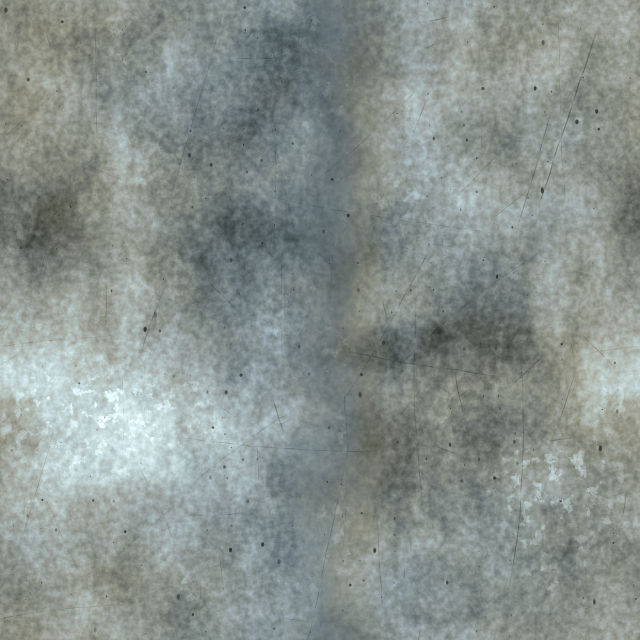
A Shadertoy shader for this texture:

```glsl
// Worn, scratched concrete plaster with cloudy stains, pits and flakes; tiles seamlessly.

const float PI = 3.14159265;
const vec3 RAMP[6] = vec3[6](
    vec3(0.35, 0.38, 0.36), vec3(0.44, 0.47, 0.46), vec3(0.53, 0.56, 0.53),
    vec3(0.60, 0.63, 0.62), vec3(0.67, 0.73, 0.73), vec3(0.80, 0.88, 0.89));
const vec3 LUMA = vec3(0.30, 0.59, 0.11);
const vec3 WARM_SHIFT = vec3(0.028, 0.002, -0.034);
const float BASE_LIGHT = 0.55;
const float CLOUD = 0.15;
const float FLAKE = 0.085;
const float STREAK = 0.07;
const float GRAIN = 0.11;
const float SCRATCH_DEPTH = 0.30;
const int SCRATCHES = 90;
const float PIT_GRID = 38.0;
const float PIT_SHARE = 0.24;

// Broad stains: centre x, centre y, radius, change of lightness
const int STAINS = 11;
const vec4 STAIN[STAINS] = vec4[STAINS](
    vec4(0.13, 0.37, 0.12, 0.27), vec4(0.29, 0.34, 0.15, 0.14),
    vec4(0.97, 0.43, 0.09, 0.14), vec4(0.70, 0.82, 0.14, 0.08),
    vec4(0.78, 0.66, 0.13, 0.06), vec4(0.03, 0.66, 0.10, -0.13),
    vec4(0.37, 0.62, 0.13, -0.13), vec4(0.46, 0.88, 0.11, -0.11),
    vec4(0.58, 0.30, 0.08, -0.12), vec4(0.74, 0.44, 0.10, -0.08),
    vec4(0.25, 0.08, 0.13, 0.05));

// Integer hash giving three values from 0 to 1
vec3 hash(vec2 cell, float seed) {
    uvec3 v = uvec3(vec3(cell, seed)) * 1664525u + 1013904223u;
    v.x += v.y * v.z; v.y += v.z * v.x; v.z += v.x * v.y;
    v ^= v >> 16u;
    v.x += v.y * v.z; v.y += v.z * v.x; v.z += v.x * v.y;
    return vec3(v >> 8u) / 16777216.0;
}

float corner(vec2 cell, vec2 offset, vec2 period, float seed) {
    float a = 2.0 * PI * hash(mod(cell, period), seed).x;
    return dot(vec2(cos(a), sin(a)), offset);
}

// Gradient noise that wraps after one canvas
float noise(vec2 uv, vec2 period, float seed) {
    vec2 p = uv * period, i = floor(p), f = p - i;
    vec2 u = f * f * f * (f * (f * 6.0 - 15.0) + 10.0);
    vec2 e = vec2(1.0, 0.0);
    float low = mix(corner(i, f, period, seed), corner(i + e, f - e, period, seed), u.x);
    float high = mix(corner(i + e.yx, f - e.yx, period, seed), corner(i + 1.0, f - 1.0, period, seed), u.x);
    return mix(low, high, u.y);
}

float fbm(vec2 uv, vec2 period, int octaves, float seed) {
    float sum = 0.0, gain = 1.0;
    for (int i = 0; i < octaves; i++) {
        sum += gain * noise(uv, period, seed + float(i));
        gain *= 0.58;
        period *= 2.0;
    }
    return sum;
}

vec2 wrapDelta(vec2 d) { return fract(d + 0.5) - 0.5; }

float glow(vec2 d, float radius) { return exp(-dot(d, d) / (radius * radius)); }

// Angular flakes of even tone, from a softly blended Voronoi grid
float flakes(vec2 uv, float period, float seed) {
    vec2 p = uv * period, cell = floor(p);
    float sum = 0.0, total = 0.0;
    for (int k = 0; k < 9; k++) {
        vec2 c = cell + vec2(k % 3, k / 3) - 1.0;
        vec3 h = hash(mod(c, period), seed);
        float w = exp(-26.0 * length(p - c - h.xy));
        sum += w * (h.z - 0.5);
        total += w;
    }
    return sum / max(total, 1e-20);
}

// Long and short bent scratches, mostly upright
float scratches(vec2 uv, float px) {
    float mark = 0.0;
    for (int i = 0; i < SCRATCHES; i++) {
        vec3 a = hash(vec2(i, 3), 71.0), b = hash(vec2(i, 5), 72.0);
        float reach = mix(0.012, 0.24, b.x * b.x * b.x);
        float lean = 2.0 * a.z - 1.0;
        float angle = 0.5 * PI * (1.0 + lean * abs(lean));
        vec2 axis = vec2(cos(angle), sin(angle)), d = wrapDelta(uv - a.xy);
        float along = dot(d, axis);
        float across = dot(d, vec2(-axis.y, axis.x)) - (b.y - 0.5) * along * along;
        float width = mix(0.0003, 0.0009, b.z);
        float line = clamp((width - abs(across)) / px + 0.5, 0.0, 1.0);
        line *= 1.0 - smoothstep(0.5 * reach, reach, abs(along));
        mark = max(mark, line * mix(0.35, 1.0, a.x * b.z + 0.2));
    }
    return mark;
}

// Small dark pits, one at most in each cell
float pits(vec2 uv, float px) {
    vec2 p = uv * PIT_GRID, cell = floor(p);
    vec3 h = hash(mod(cell, PIT_GRID), 81.0), g = hash(mod(cell, PIT_GRID), 82.0);
    vec2 d = (p - cell - mix(vec2(0.2), vec2(0.8), h.xy)) / PIT_GRID;
    float radius = mix(0.0005, 0.0027, g.x * g.x * g.x);
    float dist = length(d * vec2(1.0, mix(0.5, 1.1, g.y)));
    return step(h.z, PIT_SHARE) * clamp((radius - dist) / px + 0.5, 0.0, 1.0) * mix(0.4, 1.0, g.z);
}

void mainImage(out vec4 fragColor, in vec2 fragCoord) {
    vec2 uv = fragCoord / iResolution.xy;
    float px = 1.0 / min(iResolution.x, iResolution.y);
    vec2 warp = vec2(fbm(uv, vec2(5), 4, 1.0), fbm(uv, vec2(5), 4, 11.0));
    vec2 soft = uv + 0.045 * warp;

    // Cloudy light, a shaded upright band and a level crease
    float light = BASE_LIGHT;
    for (int i = 0; i < STAINS; i++)
        light += STAIN[i].w * glow(wrapDelta(soft - STAIN[i].xy), STAIN[i].z);
    float band = glow(vec2(wrapDelta(soft - 0.525).x, 0.0), 0.055);
    light -= band * (0.065 + 0.045 * sin(2.0 * PI * (uv.y - 0.4)));
    light -= 0.06 * glow(wrapDelta(soft - vec2(0.6, 0.463)) * vec2(0.1, 1.0), 0.026);

    // Surface wear, calmer inside the band
    float calm = 1.0 - 0.55 * band;
    float wear = CLOUD * fbm(soft, vec2(6), 5, 21.0);
    wear += FLAKE * (flakes(uv + 0.025 * warp, 9.0, 31.0) + 0.6 * flakes(uv + 0.02 * warp.yx, 19.0, 32.0));
    wear += STREAK * fbm(soft, vec2(36, 7), 3, 41.0);
    float grain = fbm(uv, vec2(90), 3, 51.0);
    light += calm * (wear + GRAIN * grain);

    // Pale chips where the skin has rubbed off
    float rubbed = glow(wrapDelta(soft - vec2(0.87, 0.23)), 0.11) + 0.6 * glow(wrapDelta(soft - vec2(0.14, 0.37)), 0.14);
    rubbed += 0.4 * smoothstep(0.1, 0.5, fbm(uv, vec2(7), 3, 61.0));
    light += 0.17 * rubbed * smoothstep(0.12, 0.42, fbm(uv, vec2(48), 4, 65.0));

    // Dark marks
    float broken = smoothstep(-0.5, 0.25, noise(uv, vec2(40), 75.0));
    light *= 1.0 - SCRATCH_DEPTH * broken * scratches(uv + 0.004 * warp, px);
    light *= 1.0 - 0.6 * pits(uv, px);

    // Lightness to colour, then warm and cool drifts
    vec3 color = RAMP[0] * min(light / dot(RAMP[0], LUMA), 1.0);
    for (int i = 1; i < 6; i++) {
        float from = dot(RAMP[i - 1], LUMA), to = dot(RAMP[i], LUMA);
        color += (RAMP[i] - RAMP[i - 1]) * clamp((light - from) / (to - from), 0.0, 1.0);
    }
    color += max(light - dot(RAMP[5], LUMA), 0.0);
    float warmth = 0.55 * cos(2.0 * PI * uv.x) + 0.9 * fbm(uv, vec2(4), 4, 91.0);
    warmth += 0.8 * glow(vec2(wrapDelta(soft - 0.565).x, 0.0), 0.035);
    warmth -= 0.7 * glow(wrapDelta(soft - vec2(0.48, 0.9)), 0.12);
    color += WARM_SHIFT * warmth * (1.0 - smoothstep(0.65, 0.85, light));
    fragColor = vec4(clamp(color, 0.0, 1.0), 1.0);
}
```
